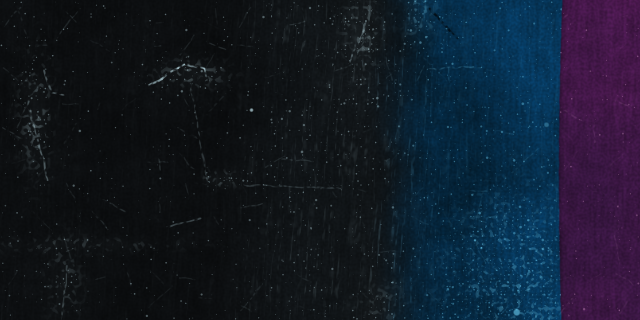
Reproduce this texture procedurally as a WebGL 2 fragment shader.

```glsl
#version 300 es
precision highp float;
// Worn, scratched board: charcoal fading to blue, with a plum band on the right.
uniform vec2 u_resolution;
out vec4 outColor;

const vec3 CHARCOAL = vec3(0.045, 0.053, 0.060);
const vec3 DUST = vec3(0.62, 0.73, 0.76);
const vec3 DEEP_BLUE = vec3(0.012, 0.115, 0.185);
const vec3 BRIGHT_BLUE = vec3(0.025, 0.245, 0.410);
const vec3 CYAN_CHIP = vec3(0.36, 0.72, 0.86);
const vec3 PLUM = vec3(0.215, 0.085, 0.250);
const vec3 MAGENTA = vec3(0.300, 0.095, 0.310);
const vec3 PINK_CHIP = vec3(0.74, 0.50, 0.70);

vec2 hash2(vec2 p) {
  vec3 q = fract(p.xyx * vec3(0.1031, 0.1030, 0.0973));
  q += dot(q, q.yzx + 33.33);
  return fract((q.xx + q.yz) * q.zy);
}

float gradientAt(vec2 cell, vec2 offset) {
  float angle = 6.2832 * hash2(cell).x;
  return dot(vec2(cos(angle), sin(angle)), offset);
}

float noise(vec2 p) {
  vec2 i = floor(p), f = p - i, u = f * f * f * (f * (f * 6.0 - 15.0) + 10.0);
  vec2 e = vec2(1.0, 0.0);
  return mix(mix(gradientAt(i, f), gradientAt(i + e, f - e), u.x),
             mix(gradientAt(i + e.yx, f - e.yx), gradientAt(i + 1.0, f - 1.0), u.x), u.y);
}

float fbm(vec2 p) {
  float sum = 0.0, amp = 0.6;
  for (int i = 0; i < 4; i++) {
    sum += amp * noise(p);
    p = p * 2.03 + 17.3;
    amp *= 0.5;
  }
  return sum;
}

// Soft bump covering lo..hi
float band(float x, float lo, float hi, float soft) {
  return smoothstep(lo - soft, lo + soft, x) * (1.0 - smoothstep(hi - soft, hi + soft, x));
}

float glow(vec2 p, vec2 center, vec2 size) {
  vec2 d = (p - center) / size;
  return exp(-dot(d, d));
}

float dot2d(vec2 p, vec2 center, float radius, float px) {
  return 1.0 - smoothstep(radius - px, radius + px, length(p - center));
}

// Broken hairline from a to b
float scratch(vec2 p, vec2 a, vec2 b, float width, float px) {
  p += 0.006 * vec2(noise(p * 23.0), noise(p * 23.0 + 40.0));
  vec2 ab = b - a;
  float t = clamp(dot(p - a, ab) / dot(ab, ab), 0.0, 1.0);
  float wear = smoothstep(-0.35, 0.3, noise(p * 75.0));
  return wear * (1.0 - smoothstep(width * 0.3, width + px, length(p - a - ab * t)));
}

// One random chip in some cells of a grid
float chips(vec2 p, float cells, float density, float px) {
  vec2 q = p * cells, id = floor(q);
  vec2 rnd = hash2(id + cells), pos = 0.25 + 0.5 * hash2(id + 71.0);
  float radius = mix(0.05, 0.19, rnd.y * rnd.y);
  return step(rnd.x, density) * (0.35 + 0.65 * rnd.y) * dot2d(fract(q), pos, radius, px * cells * 0.7);
}

// Long vertical brush fibres
float fibres(vec2 p, float frequency) {
  float lines = noise(vec2(p.x * frequency, p.y * 5.0));
  float gaps = smoothstep(-0.25, 0.4, noise(vec2(p.x * frequency * 0.6, p.y * 38.0)));
  return smoothstep(0.05, 0.5, lines) * gaps;
}

// Scattered faint hairlines, one per cell
float hairlines(vec2 p, float cells, float px) {
  vec2 id = floor(p * cells), rnd = hash2(id + 9.0), dir = hash2(id + 31.0) - 0.5;
  vec2 mid = (id + 0.5) / cells;
  return step(rnd.x, 0.4) * rnd.y * scratch(p, mid - dir * 0.7 / cells, mid + dir * 0.7 / cells, 0.001, px);
}

void main() {
  float px = 1.0 / u_resolution.y;
  vec2 p = gl_FragCoord.xy * px;
  p.x *= 2.0 * u_resolution.y / u_resolution.x;
  float cloud = fbm(p * 3.5), mottled = fbm(p * 17.0), grain = noise(p * 118.0);
  vec2 slanted = vec2(p.x - 0.07 * p.y + 0.012 * noise(p * 4.0), p.y);
  float fine = fibres(slanted, 115.0), broad = fibres(slanted + 5.0, 52.0);

  // Paint zones
  float blue = smoothstep(1.14, 1.39, p.x + 0.07 * cloud + 0.025 * (p.y - 0.5) + 0.03 * (fine - 0.3));
  float edge = 1.747 + 0.035 * (p.y - 0.45) * (p.y - 0.45) + 0.002 * noise(vec2(3.0, p.y * 40.0));
  float plum = smoothstep(-px, px, p.x - edge);
  float brushed = band(p.x, 0.82, 1.30, 0.17);
  float lower = glow(p, vec2(1.62, 0.12), vec2(0.20, 0.25));
  float upper = glow(p, vec2(1.57, 0.92), vec2(0.27, 0.30));
  float rim = smoothstep(1.5, 1.75, p.x);

  // Base coats
  vec3 dark = CHARCOAL * (1.0 + 0.35 * cloud + 0.3 * mottled);
  dark += vec3(0.018, 0.026, 0.030) * brushed;
  float lit = clamp(0.15 + 0.42 * lower + 0.42 * upper + 0.38 * rim + 0.5 * cloud + 0.3 * mottled, 0.0, 1.15);
  vec3 color = mix(dark, mix(DEEP_BLUE, BRIGHT_BLUE, lit), blue);
  vec3 plumCoat = mix(PLUM, MAGENTA, clamp(0.1 + 0.7 * p.y * p.y + 0.6 * cloud, 0.0, 1.0));
  color = mix(color, plumCoat * (1.0 + 0.25 * mottled), plum);
  color *= 1.0 + 0.22 * grain + 0.16 * noise(vec2(p.x * 95.0, p.y * 7.0));
  color *= 1.0 - 0.3 * plum * exp(-abs(p.x - edge) * 130.0);
  vec3 chipColor = mix(mix(DUST, CYAN_CHIP, blue), PINK_CHIP, plum);

  // Brush fibres and dusty patches
  float fibreAmount = 0.035 + 0.20 * brushed * (0.75 + cloud) + 0.06 * blue * (1.0 - plum);
  float wear = fibreAmount * (0.7 * fine + 0.4 * broad);
  float patches = glow(p, vec2(0.11, 0.64), vec2(0.045, 0.17)) + glow(p, vec2(0.60, 0.77), vec2(0.10, 0.04))
    + glow(p, vec2(1.13, 0.90), vec2(0.05, 0.13)) + glow(p, vec2(1.31, 0.97), vec2(0.05, 0.09))
    + glow(p, vec2(0.69, 0.44), vec2(0.06, 0.025)) + 0.6 * glow(p, vec2(0.20, 0.12), vec2(0.05, 0.12))
    + 0.5 * glow(p, vec2(0.25, 0.235), vec2(0.32, 0.02)) + 0.6 * glow(p, vec2(1.19, 0.05), vec2(0.07, 0.06));
  wear += patches * (0.04 + 0.32 * smoothstep(0.08, 0.45, noise(p * 62.0) + 0.5 * mottled));

  // Chips, densest low on the blue
  float density = 0.06 + 0.10 * brushed + 0.25 * patches + blue * (1.0 - plum) * (0.08 + 0.55 * lower);
  wear += 0.55 * chips(p, 82.0, density, px) + 0.5 * chips(p + 3.7, 47.0, density * 0.55, px);
  wear += lower * blue * (1.0 - plum) * 0.38 * smoothstep(0.12, 0.5, noise(p * 70.0) + 0.6 * mottled);
  wear += 0.20 * hairlines(p, 7.0, px) + 0.16 * hairlines(p + 0.37, 11.0, px);

  // Larger scratches
  wear += 0.75 * scratch(p, vec2(0.465, 0.732), vec2(0.575, 0.800), 0.0025, px);
  wear += 0.65 * scratch(p, vec2(0.575, 0.800), vec2(0.638, 0.785), 0.0025, px);
  wear += 0.45 * scratch(p, vec2(0.638, 0.785), vec2(0.646, 0.750), 0.002, px);
  wear += 0.22 * scratch(p, vec2(0.595, 0.740), vec2(0.651, 0.415), 0.0015, px);
  wear += 0.38 * scratch(p, vec2(0.138, 0.780), vec2(0.160, 0.712), 0.002, px);
  wear += 0.40 * scratch(p, vec2(0.160, 0.712), vec2(0.208, 0.705), 0.002, px);
  wear += 0.42 * scratch(p, vec2(0.092, 0.660), vec2(0.150, 0.440), 0.002, px);
  wear += 0.32 * scratch(p, vec2(0.520, 0.290), vec2(0.625, 0.318), 0.002, px);
  wear += 0.25 * scratch(p, vec2(0.210, 0.170), vec2(0.195, 0.010), 0.0015, px);
  wear += 0.22 * scratch(p, vec2(0.755, 0.422), vec2(1.065, 0.411), 0.0015, px);
  wear += 0.24 * scratch(p, vec2(1.341, 0.786), vec2(1.480, 0.792), 0.0015, px);
  wear += 0.35 * scratch(p, vec2(1.146, 0.935), vec2(1.094, 0.805), 0.002, px);
  wear += 0.85 * dot2d(p, vec2(0.786, 0.656), 0.005, px) + 0.4 * dot2d(p, vec2(1.708, 0.610), 0.007, px);
  wear += 0.7 * dot2d(p, vec2(1.615, 0.024), 0.010, px);
  color = mix(color, chipColor, clamp(wear, 0.0, 0.95));
  color *= 1.0 - 0.65 * scratch(p, vec2(1.345, 0.970), vec2(1.428, 0.880), 0.003, px);
  outColor = vec4(color, 1.0);
}
```
